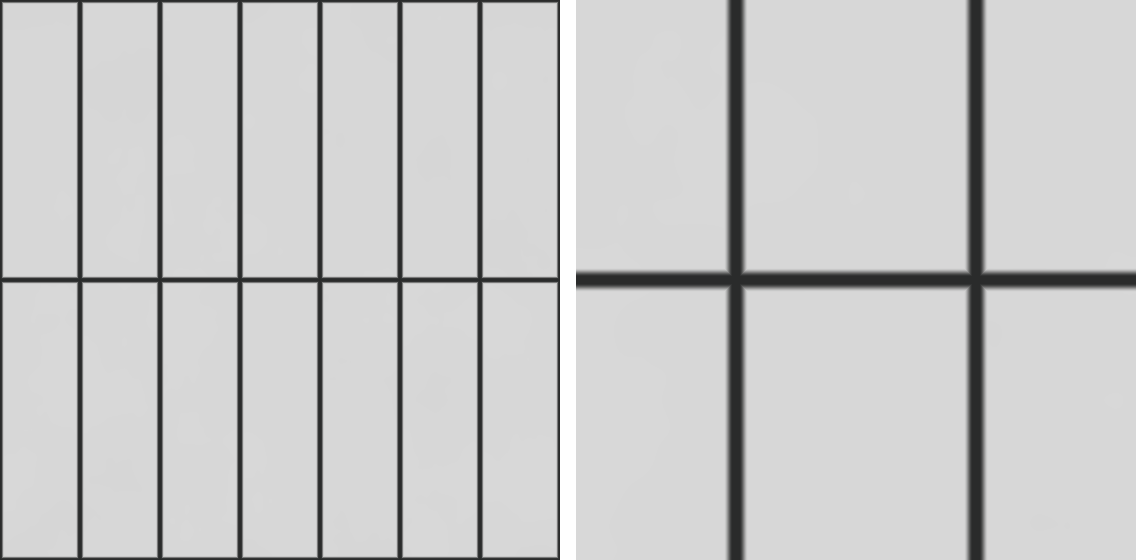
Left: the whole. Right: its middle third, enlarged.
This pattern is drawn by a Shadertoy shader. Its source:

```glsl
// Stacked upright tiles, seven across and two down, in pale grey with dark joints.
// Joints come from the distance to the nearest cell edge; a faint wrapping
// value noise clouds the glaze, and each tile differs very slightly in tone.

float hash(ivec2 p) {
    uint h = uint(p.x) * 1597334677u ^ uint(p.y) * 3812015801u;
    h = (h ^ (h >> 15)) * 2246822519u;
    h ^= h >> 13;
    return float(h & 65535u) / 65535.0;
}

// Value noise on a lattice that wraps after 'period' cells
float wrappedNoise(vec2 uv, ivec2 period) {
    vec2 p = uv * vec2(period);
    ivec2 i = ivec2(floor(p));
    vec2 f = fract(p);
    f = f * f * (3.0 - 2.0 * f);
    ivec2 a = i % period;
    ivec2 b = (i + 1) % period;
    return mix(mix(hash(a), hash(ivec2(b.x, a.y)), f.x),
               mix(hash(ivec2(a.x, b.y)), hash(b), f.x), f.y);
}

// Soft cloudiness centred on zero
float glazeClouds(vec2 uv) {
    float sum = 0.0;
    float weight = 0.5;
    ivec2 period = ivec2(9, 7);
    for (int octave = 0; octave < 4; octave++) {
        sum += weight * (wrappedNoise(uv, period) - 0.5);
        weight *= 0.5;
        period *= 2;
    }
    return sum;
}

void mainImage(out vec4 fragColor, in vec2 fragCoord) {
    vec2 uv = fragCoord / iResolution.xy;
    vec2 tileCount = vec2(7.0, 2.0);
    vec2 cell = uv * tileCount;

    // Distance to the nearest joint centre line, in canvas units
    vec2 toEdge = (0.5 - abs(fract(cell) - 0.5)) / tileCount;
    float jointDistance = min(toEdge.x, toEdge.y);

    // Glaze tone
    float tileTone = hash(ivec2(floor(cell)) + 31) - 0.5;
    vec3 glaze = vec3(0.843 + 0.012 * glazeClouds(uv) + 0.003 * tileTone);

    // Joint with a soft shoulder, never narrower than a pixel
    float softness = max(0.0026, 0.7 / iResolution.y);
    float tileMask = smoothstep(0.0046 - softness, 0.0046 + softness, jointDistance);
    vec3 color = mix(vec3(0.165, 0.168, 0.167), glaze, tileMask);

    fragColor = vec4(color, 1.0);
}
```
